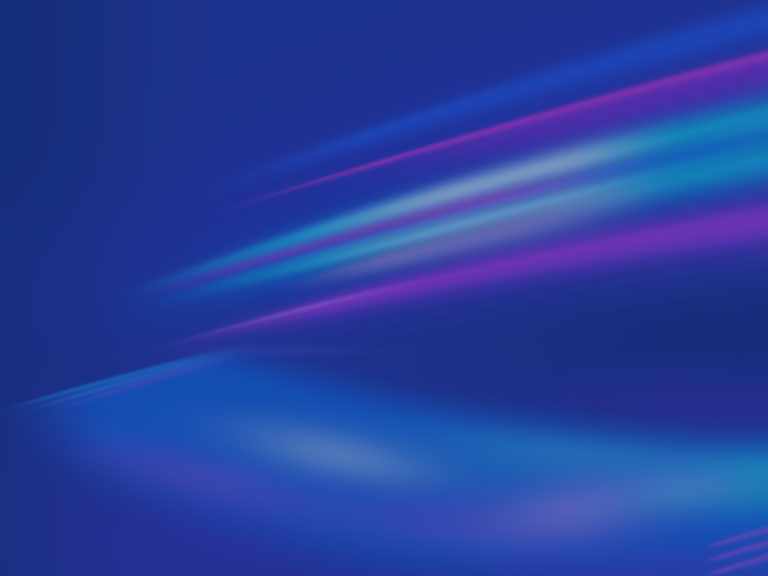
Write a Shadertoy shader that draws this background.

```glsl
float hash(vec2 p) {
    vec3 q = fract(vec3(p.xyx) * 0.1031);
    q += dot(q, q.yzx + 33.33);
    return fract((q.x + q.y) * q.z);
}

float noise(vec2 p) {
    vec2 cell = floor(p), f = fract(p);
    f = f * f * (3.0 - 2.0 * f);
    float low = mix(hash(cell), hash(cell + vec2(1, 0)), f.x);
    float high = mix(hash(cell + vec2(0, 1)), hash(cell + vec2(1, 1)), f.x);
    return mix(low, high, f.y);
}

// Soft curved streak; widths are given at its start and its end.
float ribbon(vec2 p, vec2 start, vec2 end, float bend, vec2 above, vec2 below) {
    float t = (p.x - start.x) / (end.x - start.x);
    float d = p.y - mix(start.y, end.y, t) - 4.0 * bend * t * (1.0 - t);
    vec2 side = d > 0.0 ? above : below;
    float width = mix(side.x, side.y, clamp(t, 0.0, 1.0));
    return exp(-d * d / (width * width)) * smoothstep(0.0, 0.35, t);
}

// Sheared elliptical glow.
float glow(vec2 p, vec2 center, vec2 radius, float slope) {
    vec2 d = p - center;
    d.y -= slope * d.x;
    d /= radius;
    return exp(-dot(d, d));
}

float fadeOut(float x, float from, float to) {
    return 1.0 - smoothstep(from, to, x);
}

vec3 backdrop(vec2 p) {
    vec3 color = mix(vec3(0.09, 0.18, 0.48), vec3(0.115, 0.195, 0.55), smoothstep(0.0, 0.3, p.x));
    color = mix(color, vec3(0.16, 0.19, 0.61), 0.8 * glow(p, vec2(0.27, 0.02), vec2(0.25, 0.25), -0.3));
    color = mix(color, vec3(0.09, 0.17, 0.47), 0.8 * glow(p, vec2(0.95, 0.42), vec2(0.35, 0.11), 0.1));
    return mix(color, vec3(0.13, 0.19, 0.62), 0.75 * glow(p, vec2(0.55, 0.72), vec2(0.48, 0.16), 0.45));
}

vec3 upperFan(vec3 color, vec2 p) {
    vec3 blue = vec3(0.07, 0.29, 0.70), violet = vec3(0.42, 0.18, 0.68);
    vec3 cyan = vec3(0.07, 0.54, 0.73), pale = vec3(0.50, 0.62, 0.76);
    float paleSpan = smoothstep(0.34, 0.6, p.x) * fadeOut(p.x, 0.72, 0.9);

    // Broad blue body and the outer blue streak
    color = mix(color, blue, 0.85 * ribbon(p, vec2(0.10, 0.44), vec2(1.0, 0.76), 0.02, vec2(0.04, 0.085), vec2(0.05, 0.09)));
    color = mix(color, vec3(0.11, 0.28, 0.73), 0.8 * ribbon(p, vec2(0.24, 0.657), vec2(1.0, 0.969), 0.012, vec2(0.008, 0.026), vec2(0.012, 0.04)));

    // Violet sheet under a fine pink edge
    color = mix(color, vec3(0.36, 0.17, 0.68), 0.85 * smoothstep(0.4, 0.75, p.x)
        * ribbon(p, vec2(0.267, 0.621), vec2(1.0, 0.898), 0.007, vec2(0.004, 0.018), vec2(0.02, 0.07)));
    color = mix(color, vec3(0.52, 0.20, 0.68), 0.75 * ribbon(p, vec2(0.25, 0.619), vec2(1.0, 0.905), 0.007, vec2(0.003, 0.008), vec2(0.004, 0.012)));

    // Bright upper beam, violet band and lower beam
    color = mix(color, violet, 0.85 * fadeOut(p.x, 0.62, 0.86)
        * ribbon(p, vec2(0.17, 0.480), vec2(0.78, 0.696), 0.012, vec2(0.012, 0.022), vec2(0.01, 0.02)));
    color = mix(color, mix(cyan, pale, paleSpan), 0.9
        * ribbon(p, vec2(0.13, 0.474), vec2(1.0, 0.798), 0.021, vec2(0.006, 0.034), vec2(0.012, 0.03)));
    color = mix(color, mix(cyan, pale, 0.75 * paleSpan), 0.85
        * ribbon(p, vec2(0.17, 0.463), vec2(1.0, 0.728), 0.010, vec2(0.007, 0.034), vec2(0.010, 0.045)));

    // Grey mauve veil with a crisp upper edge
    color = mix(color, vec3(0.42, 0.41, 0.68), 0.8 * fadeOut(p.x, 0.65, 0.88)
        * ribbon(p, vec2(0.35, 0.496), vec2(0.85, 0.661), 0.006, vec2(0.005, 0.025), vec2(0.012, 0.055)));

    // Lower magenta beam and its halo
    color = mix(color, vec3(0.22, 0.19, 0.66), 0.7 * ribbon(p, vec2(0.17, 0.38), vec2(1.0, 0.61), 0.018, vec2(0.01, 0.06), vec2(0.025, 0.065)));
    color = mix(color, vec3(0.45, 0.20, 0.70), 0.85 * ribbon(p, vec2(0.18, 0.386), vec2(1.0, 0.619), 0.018, vec2(0.005, 0.034), vec2(0.009, 0.038)));
    return mix(color, vec3(0.48, 0.36, 0.76), 0.65 * fadeOut(p.x, 0.35, 0.58)
        * ribbon(p, vec2(0.18, 0.387), vec2(1.0, 0.628), 0.018, vec2(0.003, 0.006), vec2(0.004, 0.008)));
}

vec3 lowerWing(vec3 color, vec2 p) {
    // Wing outline: rising left edge, falling right edge, soft underside
    float right = 1.0 - p.x;
    float rising = smoothstep(-0.008, 0.012, 0.287 + 0.36 * p.x - p.y);
    float falling = smoothstep(-0.035, 0.06, 0.25 + 0.30 * right * right - p.y);
    float underside = smoothstep(-0.06, 0.09, p.y - 0.25 + 0.65 * p.x - 0.35 * p.x * p.x);
    float body = rising * falling * underside * smoothstep(-0.02, 0.16, p.x);
    color = mix(color, vec3(0.17, 0.17, 0.56), 0.7 * glow(p, vec2(0.96, 0.29), vec2(0.22, 0.05), -0.1));
    vec3 wing = vec3(0.07, 0.31, 0.71);

    // Pools of colour
    wing = mix(wing, vec3(0.27, 0.28, 0.70), 0.85 * glow(p, vec2(0.26, 0.165), vec2(0.16, 0.05), -0.3));
    wing = mix(wing, vec3(0.14, 0.46, 0.73), 0.8 * glow(p, vec2(0.76, 0.21), vec2(0.22, 0.06), -0.1));
    wing = mix(wing, vec3(0.36, 0.51, 0.74), 0.85 * glow(p, vec2(0.44, 0.21), vec2(0.13, 0.045), -0.28));
    wing = mix(wing, vec3(0.24, 0.28, 0.70), 0.8 * glow(p, vec2(0.60, 0.09), vec2(0.18, 0.05), -0.1));
    wing = mix(wing, vec3(0.40, 0.40, 0.74), 0.8 * glow(p, vec2(0.75, 0.115), vec2(0.11, 0.055), 0.15));
    wing = mix(wing, vec3(0.08, 0.56, 0.73), 0.8 * glow(p, vec2(1.0, 0.17), vec2(0.10, 0.06), 0.1));
    wing = mix(wing, vec3(0.28, 0.50, 0.75), 0.7 * glow(p, vec2(0.89, 0.15), vec2(0.09, 0.04), 0.1));
    wing = mix(wing, vec3(0.20, 0.22, 0.66), 0.7 * glow(p, vec2(0.82, 0.0), vec2(0.3, 0.05), 0.05));
    color = mix(color, wing, 0.92 * body);

    // Fine lines along the leading edge
    for (int i = 0; i < 3; i++) {
        float k = float(i);
        vec3 lineColor = mix(vec3(0.10, 0.43, 0.76), vec3(0.25, 0.29, 0.70), 0.5 * k);
        float line = ribbon(p, vec2(0.035 * k - 0.01, 0.283), vec2(0.30, 0.393 - 0.007 * k), 0.003, vec2(0.003, 0.006), vec2(0.004, 0.009));
        color = mix(color, lineColor, 0.65 * line * fadeOut(p.x, 0.2, 0.34));
    }
    color = mix(color, vec3(0.19, 0.23, 0.63), 0.65 * glow(p, vec2(0.36, 0.392), vec2(0.10, 0.009), 0.0));

    // Small pink streaks at the right corner
    for (int i = 0; i < 3; i++) {
        float low = 0.024 * float(i);
        float streak = ribbon(p, vec2(0.91, 0.046 - low), vec2(1.0, 0.082 - low), 0.0, vec2(0.004, 0.006), vec2(0.004, 0.008));
        color = mix(color, vec3(0.42, 0.27, 0.70), 0.65 * streak);
    }
    return color;
}

void mainImage(out vec4 fragColor, in vec2 fragCoord) {
    vec2 p = fragCoord / iResolution.xy;
    vec3 color = lowerWing(upperFan(backdrop(p), p), p);

    // Faint fibres running along the beams
    float across = (p.y - 0.43 - 0.36 * (p.x - 0.1)) / (0.35 + 0.65 * p.x);
    float fibre = noise(vec2(2.0 * p.x, 70.0 * across)) - 0.5;
    color *= 1.0 + 0.07 * fibre * smoothstep(0.1, 0.5, p.x) * exp(-18.0 * across * across);
    fragColor = vec4(color, 1.0);
}
```
